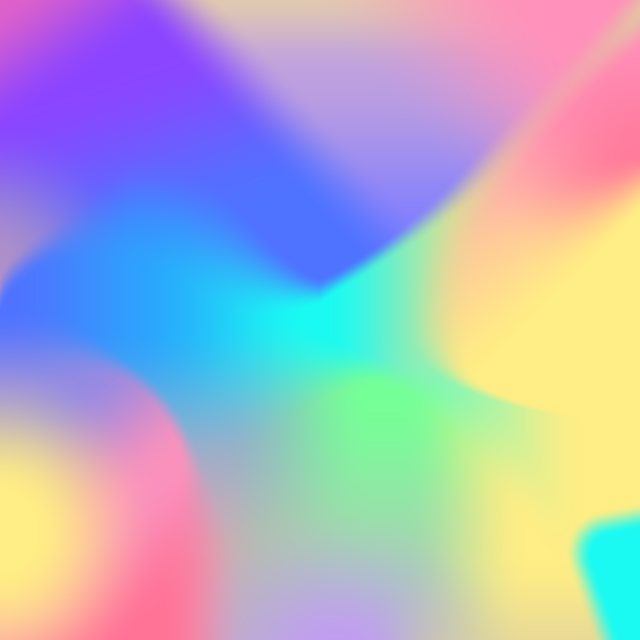
Give the GLSL for this background, as a Shadertoy shader.

```glsl
#define VIOLET vec3(0.55, 0.27, 1.00)
#define BLUE   vec3(0.31, 0.45, 1.00)
#define AZURE  vec3(0.16, 0.66, 0.99)
#define CYAN   vec3(0.10, 0.98, 0.95)
#define GREEN  vec3(0.46, 1.00, 0.59)
#define YELLOW vec3(1.00, 0.93, 0.52)
#define PEACH  vec3(1.00, 0.76, 0.62)
#define PINK   vec3(1.00, 0.57, 0.73)
#define CORAL  vec3(1.00, 0.45, 0.59)
#define LILAC  vec3(0.75, 0.63, 0.87)
#define SAND   vec3(0.89, 0.80, 0.68)
#define SLATE  vec3(0.57, 0.69, 0.80)

// Rises from 0 to 1 across an edge of the given half width
float soft(float edge, float halfWidth, float v) {
    return smoothstep(edge - halfWidth, edge + halfWidth, v);
}

// Pale veil across the top, turning pink to the right
vec3 skyColor(vec2 p) {
    vec3 c = mix(vec3(0.50, 0.49, 1.0), LILAC, smoothstep(0.60, 0.91, p.y));
    c = mix(c, SAND, smoothstep(0.88, 1.02, p.y));
    return mix(c, PINK, smoothstep(0.55, 0.92, p.x + 0.8 * (p.y - 0.9)));
}

// Violet hill, with magenta and mauve on its left side
vec3 hillColor(vec2 p) {
    vec3 c = mix(BLUE, VIOLET, smoothstep(0.62, 0.92, p.y + 0.35 * (0.25 - p.x)));
    float corner = 1.0 - smoothstep(0.0, 0.30, p.x + 1.4 * (1.0 - p.y));
    c = mix(c, vec3(0.87, 0.38, 0.79), corner);
    float haze = 1.0 - smoothstep(0.03, 0.24, length(p - vec2(-0.02, 0.57)));
    return mix(c, vec3(0.68, 0.56, 0.79), haze);
}

// Band running from blue through cyan to pale lime
vec3 bandColor(float x) {
    vec3 c = mix(BLUE, AZURE, smoothstep(0.0, 0.28, x));
    c = mix(c, CYAN, smoothstep(0.22, 0.49, x));
    return mix(c, vec3(0.83, 0.89, 0.58), smoothstep(0.50, 0.74, x));
}

float bandTop(float x) {
    float arch = 0.53 + 0.14 * sqrt(clamp(x / 0.2, 0.0, 1.0))
               - 0.125 * smoothstep(0.2, 0.5, x);
    float u = max(x - 0.5, 0.0);
    return arch + 0.55 * u + 0.7 * u * u;
}

float bandSoftness(float x) {
    float w = mix(0.03, 0.10, smoothstep(0.05, 0.25, x));
    w = mix(w, 0.018, smoothstep(0.32, 0.53, x));
    return mix(w, 0.05, smoothstep(0.58, 0.85, x));
}

// Lower field: rose, grey, green, lime and yellow from left to right
vec3 groundColor(vec2 p) {
    vec3 left = mix(vec3(0.93, 0.60, 0.71), vec3(0.72, 0.73, 0.70),
                    smoothstep(0.27, 0.42, p.x));
    left = mix(left, SLATE, smoothstep(0.12, 0.36, p.y));
    vec3 dome = mix(vec3(0.64, 0.84, 0.69), GREEN, smoothstep(0.10, 0.39, p.y));
    vec3 c = mix(left, dome, smoothstep(0.35, 0.58, p.x));
    c = mix(c, YELLOW, smoothstep(0.63, 0.83, p.x));
    float glow = 1.0 - smoothstep(0.0, 0.23, length((p - vec2(0.53, -0.02)) * vec2(0.8, 1.0)));
    c = mix(c, vec3(0.76, 0.61, 0.95), glow);
    float shade = smoothstep(0.58, 0.70, p.x) * (1.0 - smoothstep(-0.05, 0.14, p.y));
    return mix(c, vec3(0.84, 0.79, 0.65), 0.65 * shade);
}

// Pink and coral slope melting into yellow
vec3 warmColor(vec2 p) {
    vec3 c = mix(PEACH, PINK, smoothstep(0.60, 0.86, p.y));
    float ember = 1.0 - smoothstep(0.0, 0.25, length((p - vec2(1.0, 0.73)) * vec2(1.1, 1.0)));
    c = mix(c, CORAL, 0.85 * ember);
    float inset = 1.0 - p.x;
    return mix(YELLOW, c, soft(0.715 - 0.65 * inset, 0.05 + 0.4 * inset, p.y));
}

// Rose lobe with a yellow glow at its left
vec3 lobeColor(vec2 p) {
    float h = p.y - 0.8 * (p.x - 0.2);
    vec3 c = mix(CORAL, vec3(0.98, 0.57, 0.74), smoothstep(0.0, 0.22, h));
    c = mix(c, vec3(0.58, 0.54, 0.89), smoothstep(0.22, 0.47, h));
    float glow = 1.0 - smoothstep(0.05, 0.25, length((p - vec2(0.0, 0.17)) * vec2(1.0, 0.9)));
    return mix(c, YELLOW, glow);
}

// Signed distance to the slanted rounded patch in the corner
float patchDistance(vec2 p) {
    vec2 q = p - vec2(1.03, 0.08);
    q = vec2(q.x + 0.35 * q.y, q.y - 0.2 * q.x + 0.1);
    vec2 d = abs(q) - vec2(0.05, 0.16);
    return length(max(d, 0.0)) + min(max(d.x, d.y), 0.0) - 0.06;
}

void mainImage(out vec4 fragColor, in vec2 fragCoord) {
    vec2 p = fragCoord / iResolution.xy;

    // Sky, hill and band
    float hillEdge = 0.27 + 0.9 * (1.0 - p.y);
    vec3 color = mix(hillColor(p), skyColor(p), soft(hillEdge, 0.075, p.x));
    float belowTop = 1.0 - soft(bandTop(p.x), bandSoftness(p.x), p.y);
    color = mix(color, bandColor(p.x), belowTop);

    // Ground under a domed edge, with a mint rim on the right
    float u = max(p.x - 0.54, 0.0);
    float domeEdge = mix(0.38, 0.425, smoothstep(0.3, 0.52, p.x)) - 2.2 * u * u;
    float domeWidth = mix(0.11, 0.025, smoothstep(0.38, 0.60, p.x))
                    + 0.05 * smoothstep(0.62, 0.78, p.x);
    vec3 rim = mix(vec3(0.42, 0.98, 0.76), YELLOW, smoothstep(0.64, 0.92, p.x));
    float rimMask = smoothstep(0.56, 0.70, p.x) * (1.0 - smoothstep(0.36, 0.50, p.y));
    color = mix(color, rim, rimMask);
    color = mix(groundColor(p), color, soft(domeEdge, domeWidth, p.y));

    // Warm slope on the right
    float rise = p.y - 0.5;
    float warmEdge = 0.69 + (rise > 0.0 ? 1.45 * rise * rise : 400.0 * pow(rise, 2.0) * rise * rise);
    float warmWidth = mix(0.025, 0.055, smoothstep(0.38, 0.50, p.y));
    color = mix(color, warmColor(p), soft(warmEdge, warmWidth, p.x));

    // Rose lobe and cyan corner
    float lobe = length(max(p - vec2(0.1, 0.2), 0.0) / vec2(0.21, 0.25));
    float lobeWidth = mix(0.28, 0.07, smoothstep(0.06, 0.20, p.x))
                    + 0.25 * (1.0 - smoothstep(0.08, 0.32, p.y));
    color = mix(lobeColor(p), color, soft(1.0, lobeWidth, lobe));
    color = mix(CYAN, color, soft(0.0, 0.022, patchDistance(p)));

    fragColor = vec4(color, 1.0);
}
```
